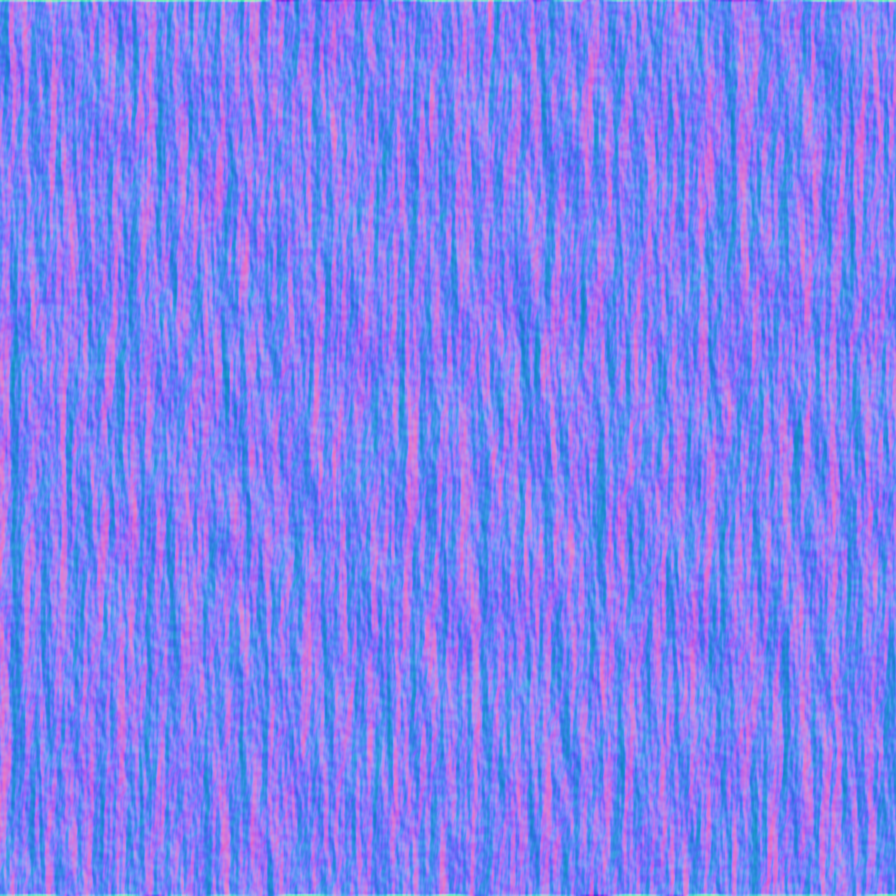
This texture map is drawn by a Shadertoy shader. Its source:

```glsl
// Cells per canvas (x, y) for each layer, and the slope it adds
const vec2 BROAD_CELLS = vec2(42.0, 5.0);
const vec2 FIBRE_CELLS = vec2(86.0, 11.0);
const vec2 THIN_CELLS  = vec2(170.0, 24.0);
const vec2 PATCH_CELLS = vec2(13.0, 9.0);
const vec2 GRAIN_CELLS = vec2(105.0, 62.0);
const vec2 FINE_CELLS  = vec2(215.0, 110.0);
const float BROAD_SLOPE = 0.34;
const float FIBRE_SLOPE = 0.44;
const float THIN_SLOPE  = 0.32;
const float PATCH_SLOPE = 0.08;
const float GRAIN_SLOPE = 0.13;
const float FINE_SLOPE  = 0.17;

const vec2 WARP_CELLS = vec2(9.0, 7.0);
const float SWAY = 0.003;        // sideways bend of the fibres
const float STAGGER = 0.10;      // vertical scatter of fibre ends
const float GRAIN_SHEAR = 0.15;  // lean of the fine grain
const float CROSS_TILT = 0.10;   // green tilt opposing the red tilt
const float BLUE_GAIN = 0.985;
const float RIM_WIDTH = 0.0035;  // frayed top and bottom rim
const float RIM_SLOPE = 2.4;

vec2 gradientAt(vec2 cell, uint seed) {
    uvec2 c = uvec2(ivec2(cell));
    uint h = c.x * 1597U + c.y * 51749U + seed * 7919U;
    h = (h ^ (h >> 15)) * 73244475U;
    h = (h ^ (h >> 13)) * 73244475U;
    h ^= h >> 16;
    float angle = 6.28318 * float(h & 65535U) / 65536.0;
    return vec2(cos(angle), sin(angle));
}

// Gradient noise: value in x, derivatives in yz
vec3 gradientNoise(vec2 p, uint seed) {
    vec2 i = floor(p), f = p - i;
    vec2 u = f * f * f * (f * (f * 6.0 - 15.0) + 10.0);
    vec2 du = 30.0 * f * f * (f * (f - 2.0) + 1.0);
    vec2 e = vec2(1.0, 0.0);

    vec2 ga = gradientAt(i, seed);
    vec2 gb = gradientAt(i + e.xy, seed);
    vec2 gc = gradientAt(i + e.yx, seed);
    vec2 gd = gradientAt(i + e.xx, seed);
    float a = dot(ga, f);
    float b = dot(gb, f - e.xy);
    float c = dot(gc, f - e.yx);
    float d = dot(gd, f - e.xx);

    float k = a - b - c + d;
    float value = a + u.x * (b - a) + u.y * (c - a) + u.x * u.y * k;
    vec2 slope = ga + u.x * (gb - ga) + u.y * (gc - ga)
               + u.x * u.y * (ga - gb - gc + gd)
               + du * (u.yx * k + vec2(b, c) - a);
    return vec3(value, slope);
}

// Surface slope of one layer, faded out where its cells shrink below a pixel
vec2 layerSlope(vec2 p, vec2 cells, float strength, uint seed) {
    float fade = 1.0 - smoothstep(0.45, 1.0, cells.x / iResolution.x);
    vec2 d = gradientNoise(p * cells + 0.37 * float(seed), seed).yz;
    return strength * fade * d * vec2(1.0, cells.y / cells.x);
}

void mainImage(out vec4 fragColor, in vec2 fragCoord) {
    vec2 uv = fragCoord / iResolution.xy;

    // Bend the fibres slightly and stagger their ends
    vec2 p = uv;
    p.x += SWAY * gradientNoise(uv * WARP_CELLS, 1U).x;
    p.y += STAGGER * gradientNoise(uv * vec2(31.0, 2.0), 2U).x;

    // Long vertical fibres
    vec2 slope = layerSlope(p, BROAD_CELLS, BROAD_SLOPE, 3U)
               + layerSlope(p, FIBRE_CELLS, FIBRE_SLOPE, 4U)
               + layerSlope(p, THIN_CELLS, THIN_SLOPE, 5U);
    slope.y -= CROSS_TILT * slope.x;

    // Soft patches and leaning grain
    vec2 sheared = uv - vec2(GRAIN_SHEAR * uv.y, 0.0);
    slope += layerSlope(uv, PATCH_CELLS, PATCH_SLOPE, 6U)
           + layerSlope(sheared, GRAIN_CELLS, GRAIN_SLOPE, 7U)
           + layerSlope(sheared, FINE_CELLS, FINE_SLOPE, 8U);

    // Frayed rim along the top and bottom
    float rim = 1.0 - smoothstep(0.0, RIM_WIDTH, min(uv.y, 1.0 - uv.y));
    float fray = gradientNoise(vec2(uv.x * 24.0, 0.5 + 5.0 * step(0.5, uv.y)), 9U).x;
    slope.y += rim * RIM_SLOPE * (0.25 + fray);

    // Encode the surface normal as colour
    vec3 normal = normalize(vec3(slope, 1.0));
    vec3 colour = (0.5 + 0.5 * normal) * vec3(1.0, 1.0, BLUE_GAIN);
    fragColor = vec4(colour, 1.0);
}
```
